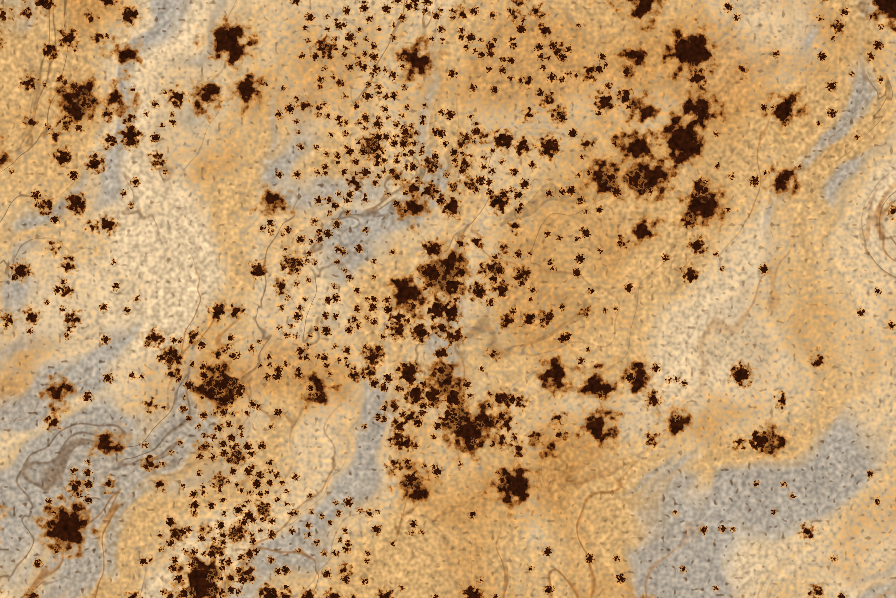
Give the GLSL for this texture, as a Shadertoy shader.

```glsl
// Polished golden granite: cream and ochre grain with blue-grey drifts and veins
// that follow a warped diagonal flow, overlaid by ragged rust-haloed mineral spots
// scattered on jittered grids whose density follows a broad diagonal band.

const vec3 CREAM = vec3(0.88, 0.77, 0.61);
const vec3 GOLD  = vec3(0.84, 0.67, 0.44);
const vec3 OCHRE = vec3(0.76, 0.53, 0.27);
const vec3 STONE = vec3(0.66, 0.63, 0.59);
const vec3 UMBER = vec3(0.38, 0.26, 0.16);
const vec3 RUST  = vec3(0.55, 0.31, 0.11);
const vec3 DARK  = vec3(0.19, 0.08, 0.03);

vec2 hash2(vec2 p) {
    vec3 q = fract(p.xyx * vec3(0.1031, 0.1030, 0.0973));
    q += dot(q, q.yzx + 33.33);
    return fract((q.xx + q.yz) * q.zy);
}

float cornerSlope(vec2 cell, vec2 offset) {
    float angle = 6.2832 * hash2(cell).x;
    return dot(vec2(cos(angle), sin(angle)), offset);
}

// Gradient noise, roughly -1 to 1
float noise(vec2 p) {
    vec2 i = floor(p), f = p - i;
    vec2 u = f * f * f * (f * (f * 6.0 - 15.0) + 10.0);
    vec2 e = vec2(1.0, 0.0);
    float low  = mix(cornerSlope(i, f), cornerSlope(i + e.xy, f - e.xy), u.x);
    float high = mix(cornerSlope(i + e.yx, f - e.yx), cornerSlope(i + e.xx, f - e.xx), u.x);
    return 1.4 * mix(low, high, u.y);
}

float fbm(vec2 p) {
    float sum = 0.0, amp = 0.5;
    for (int k = 0; k < 4; k++) {
        sum += amp * noise(p);
        p = mat2(1.6, 1.2, -1.2, 1.6) * p + 7.3;
        amp *= 0.5;
    }
    return sum;
}

// Broad golden diagonal, 1 along its centre
float goldenBand(vec2 p) {
    float d = (p.x - 0.82 - 0.4 * p.y) / 0.22;
    return exp(-d * d);
}

float spotDensity(vec2 p) {
    float left = (1.0 - smoothstep(0.4, 0.75, p.x)) * mix(0.2, 0.42, p.y);
    float clumps = smoothstep(-0.35, 0.4, noise(p * 5.0 + 11.0));
    return (0.07 + 0.65 * goldenBand(p) + left) * clumps;
}

// Ragged blobs on a jittered grid; positive inside, measured in cells
float spotField(vec2 p, float cell) {
    vec2 q = p / cell;
    float field = -1.0;
    for (int j = -1; j <= 1; j++)
    for (int i = -1; i <= 1; i++) {
        vec2 id = floor(q) + vec2(i, j);
        vec2 centre = id + 0.15 + 0.7 * hash2(id + 5.0);
        vec2 pick = hash2(id + 71.0);
        float radius = mix(0.15, 0.42, pick.y * pick.y);
        if (pick.x < spotDensity(centre * cell))
            field = max(field, radius - length(q - centre));
    }
    return field + 0.6 * fbm(q * 4.0 + 3.0);
}

// Thin line where the noise crosses zero, broken up along its length
float vein(vec2 s, float freq, float width) {
    float line = 1.0 - smoothstep(0.0, width, abs(fbm(s * freq)));
    return line * smoothstep(-0.15, 0.35, noise(s * freq * 0.6 + 31.0));
}

// Coordinates across and along the warped diagonal flow
vec2 flowCoords(vec2 p) {
    vec2 w = p + 0.32 * vec2(fbm(p * 2.0 + 3.0), fbm(p * 2.0 + 19.0));
    return vec2(dot(w, vec2(0.87, -0.5)), 0.35 * dot(w, vec2(0.5, 0.87)));
}

void mainImage(out vec4 fragColor, in vec2 fragCoord) {
    vec2 p = fragCoord / iResolution.y;
    vec2 s = flowCoords(p);
    float band = goldenBand(p);
    float grain = 0.6 * noise(p * 150.0)
                + 0.5 * noise(mat2(0.8, 0.6, -0.6, 0.8) * p * 85.0);

    // Cream to gold ground with ochre clouds
    float tone = fbm(s * 5.0) + 0.3 * band - 0.04 + 0.35 * grain;
    vec3 col = mix(CREAM, GOLD, smoothstep(-0.25, 0.25, tone));
    float cloud = fbm(p * 4.0 + 60.0) + 0.2 * band + 0.2 * grain;
    col = mix(col, OCHRE, 0.6 * smoothstep(0.08, 0.45, cloud));

    // Blue-grey drifts, veins and fine streaks
    float drift = smoothstep(0.06, 0.24, fbm(s * 6.5 + 20.0) - 0.3 * band + 0.08 * grain);
    col = mix(col, STONE, 0.8 * drift);
    col = mix(col, UMBER, 0.5 * (1.0 - 0.6 * band) * vein(s + 4.0, 9.0, 0.035));
    col = mix(col, RUST, 0.55 * vein(s + 9.0, 6.0, 0.03));
    col *= 1.0 + 0.07 * noise(s * 45.0);

    // Crystal grain and dark pepper
    col *= 1.0 + 0.3 * grain;
    float pepper = smoothstep(0.38, 0.75, noise(p * 105.0 + 40.0));
    col = mix(col, UMBER, pepper * (0.4 + 0.3 * drift));

    // Mineral spots: ochre halo, rust rim, dark core
    float cell = 0.08;
    for (int k = 0; k < 3; k++) {
        float field = spotField(p + 0.37 * float(k), cell) + 0.05 * grain;
        col = mix(col, OCHRE * (1.0 + 0.25 * grain), 0.7 * smoothstep(-0.3, 0.0, field));
        col = mix(col, RUST, 0.85 * smoothstep(-0.1, 0.02, field));
        col = mix(col, DARK * (1.0 + 0.6 * grain), smoothstep(0.0, 0.1, field));
        cell *= 0.45;
    }
    fragColor = vec4(clamp(col, 0.0, 1.0), 1.0);
}
```
